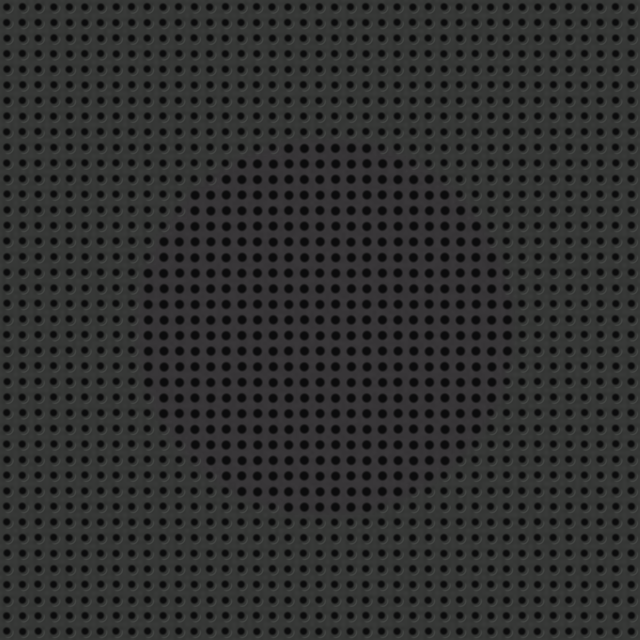
This pattern is drawn by a WebGL 1 fragment shader. Its source:

```glsl
precision highp float;

uniform vec2 u_resolution;

const float CELLS = 41.0;
const vec2 DISC_CENTER = vec2(0.3, -0.45);   // in cells from the middle
const float DISC_RADIUS = 11.9;

const float BIG_HOLE = 0.285;
const float SMALL_HOLE = 0.225;
const float HOLE_SOFTNESS = 0.095;
const vec2 SMALL_SHIFT = vec2(-0.06, 0.06);
const float RIM_RADIUS = 0.34;
const float RIM_WIDTH = 0.09;
const float RIM_STRENGTH = 0.75;
const float JITTER = 0.035;
const float GRAIN = 0.016;
const float WEAVE = 0.008;

const vec3 PLATE = vec3(0.211, 0.217, 0.211);
const vec3 DISC_PLATE = vec3(0.217, 0.209, 0.217);
const vec3 RIM_LIGHT = vec3(0.285, 0.295, 0.285);
const vec3 HOLE = vec3(0.045, 0.045, 0.046);

float hash(vec2 p) {
  return fract(sin(dot(p, vec2(127.1, 311.7))) * 43758.5453);
}

float valueNoise(vec2 p) {
  vec2 i = floor(p);
  vec2 f = fract(p);
  f = f * f * (3.0 - 2.0 * f);
  float low = mix(hash(i), hash(i + vec2(1.0, 0.0)), f.x);
  float high = mix(hash(i + vec2(0.0, 1.0)), hash(i + 1.0), f.x);
  return mix(low, high, f.y);
}

// Soft round hole: 1 inside, 0 outside
float holeMask(vec2 p, float radius, float softness) {
  return 1.0 - smoothstep(radius - softness, radius + softness, length(p));
}

void main() {
  float side = min(u_resolution.x, u_resolution.y);
  vec2 uv = (gl_FragCoord.xy - 0.5 * u_resolution) / side;
  vec2 grid = uv * CELLS + 0.5;
  vec2 cell = floor(grid);
  vec2 local = fract(grid) - 0.5;
  float softness = max(HOLE_SOFTNESS, 0.75 * CELLS / side);

  // Each cell belongs wholly to the disc or to the surround
  float inDisc = 1.0 - step(DISC_RADIUS, length(cell - DISC_CENTER));
  float discGlow = 1.0 - smoothstep(DISC_RADIUS - 0.3, DISC_RADIUS + 0.7,
                                    length(grid - 0.5 - DISC_CENTER));

  // Plate with faint grain and diagonal weave
  vec3 color = mix(PLATE, DISC_PLATE, discGlow);
  color += GRAIN * (valueNoise(grid * 4.0) - 0.5);
  float weave = cos(6.28318 * (grid.x + grid.y)) * cos(6.28318 * (grid.x - grid.y));
  color += WEAVE * weave * (1.0 - inDisc);

  // Lit lower right lip around the small holes
  float ring = 1.0 - smoothstep(0.0, RIM_WIDTH, abs(length(local) - RIM_RADIUS));
  float facing = dot(local / max(length(local), 0.001), vec2(0.707, -0.707));
  float lip = ring * smoothstep(0.1, 0.85, facing);
  color = mix(color, RIM_LIGHT, lip * RIM_STRENGTH * (1.0 - inDisc));

  // Holes: large in the disc, small and shifted outside
  vec2 jitter = JITTER * (vec2(hash(cell), hash(cell + 57.0)) - 0.5);
  vec2 center = mix(SMALL_SHIFT, vec2(0.0), inDisc) + jitter;
  float radius = mix(SMALL_HOLE, BIG_HOLE, inDisc);
  color = mix(color, HOLE, holeMask(local - center, radius, softness));

  gl_FragColor = vec4(color, 1.0);
}
```
